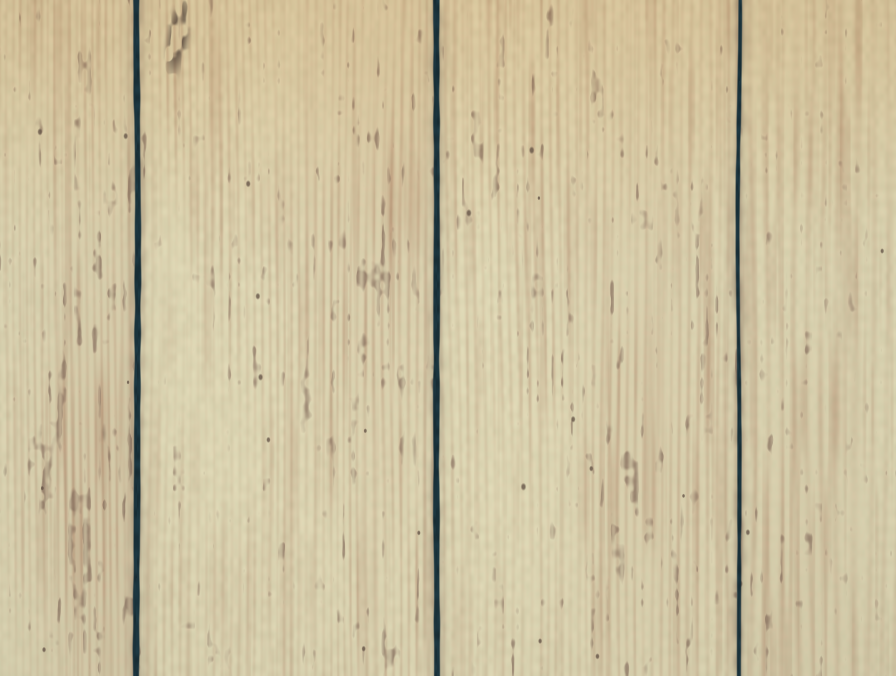
Give the GLSL for this texture, as a WebGL 1 fragment shader.

```glsl
precision highp float;
// Pale weathered wooden boards standing upright, with dark narrow seams and broken grain.

uniform vec2 u_resolution;

// Layout, in units of the canvas width
const float FIRST_SEAM = 0.152;
const float BOARD_WIDTH = 0.336;
const float SEAM_WOBBLE = 0.005;
const vec4 SEAM_HALF_WIDTH = vec4(0.003, 0.0034, 0.0034, 0.0021);

// Per board, left to right: place and strength of wear, grain lines per unit
const vec4 WEAR_CENTER = vec4(0.92, 0.80, 0.68, 0.22);
const vec4 WEAR_AMOUNT = vec4(0.75, 0.45, 0.50, 0.45);
const vec4 WEAR_HEIGHT = vec4(0.20, 0.48, 0.30, 0.12);
const vec4 RING_COUNT = vec4(118.0, 112.0, 104.0, 62.0);

// Small marks
const float SPECK_CELLS = 16.0;
const float SPECK_CHANCE = 0.13;
const vec2 SCAR_CENTER = vec2(0.199, 0.715);
const vec2 SCAR_SIZE = vec2(0.017, 0.060);

const vec3 PALE = vec3(0.865, 0.845, 0.710);
const vec3 TAN = vec3(0.750, 0.655, 0.535);
const vec3 BROWN = vec3(0.490, 0.400, 0.340);
const vec3 WARM_TINT = vec3(1.0, 0.945, 0.890);
const vec3 SEAM_COLOR = vec3(0.100, 0.195, 0.230);

float hash(vec2 p) {
  return fract(sin(dot(p, vec2(127.1, 311.7))) * 43758.5453);
}

float noise(vec2 p) {
  vec2 i = floor(p);
  vec2 f = fract(p);
  f = f * f * (3.0 - 2.0 * f);
  return mix(mix(hash(i), hash(i + vec2(1.0, 0.0)), f.x),
             mix(hash(i + vec2(0.0, 1.0)), hash(i + vec2(1.0, 1.0)), f.x), f.y);
}

// Value belonging to one board or seam
float pick(vec4 values, float index) {
  return dot(values, vec4(equal(vec4(index), vec4(0.0, 1.0, 2.0, 3.0))));
}

// Scattered dark dots, one chance per cell
float specks(vec2 p) {
  vec2 cell = floor(p * SPECK_CELLS);
  vec2 center = 0.2 + 0.6 * vec2(hash(cell + 3.1), hash(cell + 8.7));
  vec2 offset = (fract(p * SPECK_CELLS) - center) / SPECK_CELLS;
  float radius = mix(0.0012, 0.0028, hash(cell + 5.3));
  float dotMask = 1.0 - smoothstep(0.4 * radius, 1.3 * radius, length(offset * vec2(1.0, 0.7)));
  return dotMask * step(hash(cell), SPECK_CHANCE);
}

void main() {
  vec2 p = gl_FragCoord.xy / u_resolution.x;
  float pixel = 1.0 / u_resolution.x;
  float top = p.y * u_resolution.x / u_resolution.y;

  // Nearest seam, slightly crooked, and the board beside it
  float seam = floor((p.x - FIRST_SEAM) / BOARD_WIDTH + 1.5);
  float crook = (noise(vec2(seam * 7.3, p.y * 4.0)) - 0.5) * SEAM_WOBBLE;
  float x = p.x + crook;
  float across = (x - FIRST_SEAM) / BOARD_WIDTH + 1.0;
  float board = floor(across);
  float local = fract(across);
  float seamDist = abs(across - seam) * BOARD_WIDTH;
  vec2 q = p + vec2(board * 3.7, board * 5.9);

  // Worn band along each board
  float band = (local - pick(WEAR_CENTER, board)) / 0.24;
  float rise = (p.y - pick(WEAR_HEIGHT, board)) / 0.32;
  float wear = pick(WEAR_AMOUNT, board) * exp(-band * band - rise * rise);
  float patches = noise(q * vec2(22.0, 3.5));

  // Grain: rings, long fibres, short dashes and fine tooth
  float bend = noise(q * vec2(9.0, 1.6)) + 0.5 * noise(q * vec2(30.0, 2.5));
  float ring = 0.5 + 0.5 * sin(6.2832 * (p.x * pick(RING_COUNT, board) + 1.3 * bend));
  float fibre = noise(q * vec2(230.0, 7.0));
  float tooth = noise(q * vec2(360.0, 230.0));
  float rough = noise(q * vec2(190.0, 110.0));
  float dash = noise(q * vec2(180.0, 26.0)) * 0.7 + rough * 0.3;
  float lines = ring * ring * (0.25 + 0.75 * noise(q * vec2(50.0, 8.0)));

  float stain = 0.42 * lines + 0.34 * smoothstep(0.45, 1.0, fibre);
  stain *= 0.45 + 0.8 * patches + 0.8 * wear;
  stain += 0.35 * wear * (0.4 + rough) + 0.22 * (tooth - 0.45);
  vec3 color = mix(PALE, TAN, clamp(stain + 0.08, 0.0, 1.2));

  float limit = 0.80 - 0.20 * wear - 0.08 * patches;
  float broken = smoothstep(limit, limit + 0.16, dash) * (0.4 + 0.6 * ring);
  color = mix(color, BROWN, 0.65 * broken);

  // Warm upper end and soft shading toward the corners
  color *= mix(vec3(1.0), WARM_TINT, smoothstep(0.55, 1.05, top));
  vec2 fromCenter = vec2(p.x, top) - 0.5;
  color *= 1.02 - 0.10 * dot(fromCenter, fromCenter);
  color += 0.035 * (tooth + rough - 1.0);

  // Dots and the scar near the upper end
  color = mix(color, BROWN * 0.75, 0.75 * specks(p));
  vec2 scarOffset = (p - SCAR_CENTER) / SCAR_SIZE;
  scarOffset.x -= 0.5 * scarOffset.y;
  float scar = (1.0 - smoothstep(0.2, 1.0, length(scarOffset)))
             * smoothstep(0.50, 0.72, noise(p * vec2(170.0, 75.0)));
  color = mix(color, BROWN * 0.65, 0.85 * scar);

  // Grimy seam edges, then the seam itself
  float grime = exp(-seamDist / 0.005) * (0.25 + 0.75 * noise(q * vec2(150.0, 60.0)));
  color = mix(color, BROWN * 0.8, 0.75 * grime);
  float halfWidth = pick(SEAM_HALF_WIDTH, seam) * (0.85 + 0.3 * noise(vec2(seam * 11.0, p.y * 34.0)));
  float gap = 1.0 - smoothstep(halfWidth - pixel, halfWidth + pixel, seamDist);
  color = mix(color, SEAM_COLOR * (0.85 + 0.3 * rough), gap);

  gl_FragColor = vec4(clamp(color, 0.0, 1.0), 1.0);
}
```
